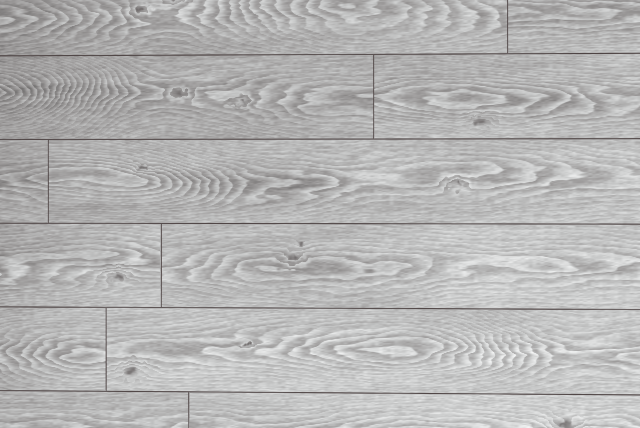
Reproduce this texture procedurally as a WebGL 2 fragment shader.

```glsl
#version 300 es
// Pale grey oak floorboards in staggered rows with ring grain, knots and dark seams.
precision highp float;
uniform vec2 u_resolution;
out vec4 fragColor;

const float ROW_HEIGHT = 0.1955;
const float FIRST_SEAM = 0.1305;
const float SEAM_HALF_WIDTH = 0.0011;
const vec3 SEAM_COLOR = vec3(0.29, 0.25, 0.25);
const vec3 KNOT_COLOR = vec3(0.38, 0.36, 0.36);

float hash(vec2 p) {
  return fract(sin(dot(p, vec2(127.1, 311.7))) * 43758.5453);
}

float noise(vec2 p) {
  vec2 i = floor(p), f = fract(p);
  f = f * f * (3.0 - 2.0 * f);
  float low = mix(hash(i), hash(i + vec2(1, 0)), f.x);
  float high = mix(hash(i + vec2(0, 1)), hash(i + vec2(1, 1)), f.x);
  return mix(low, high, f.y);
}

float fbm(vec2 p) {
  float sum = 0.0, amp = 0.5;
  for (int i = 0; i < 4; i++) {
    sum += amp * noise(p);
    p = p * 2.03 + 17.3;
    amp *= 0.5;
  }
  return sum;
}

// End joint of each row, counted from the top, in canvas heights.
float jointX(int row) {
  float joints[6] = float[6](1.186, 0.873, 0.113, 0.377, 0.248, 0.441);
  return joints[clamp(row, 0, 5)];
}

// Hashed knot place within a board; side is -1 or 1 from the joint.
vec2 knotCenter(float seed, float index, float side) {
  float along = hash(vec2(seed, index + 3.0));
  float across = hash(vec2(seed, index + 8.0)) - 0.5;
  return vec2(side * (0.06 + 0.95 * along), 0.13 * across);
}

// x: dark knot core, y: swell of the rings around it.
vec2 knots(vec2 q, float seed, float side) {
  vec2 result = vec2(0.0);
  for (int i = 0; i < 2; i++) {
    float index = float(i);
    float size = mix(0.003, 0.009, hash(vec2(index, seed)));
    vec2 d = (q - knotCenter(seed, index, side)) * vec2(0.6, 1.0);
    d += 0.01 * (vec2(noise(q * 110.0), noise(q * 110.0 + 40.0)) - 0.5);
    float d2 = dot(d, d) / (size * size);
    result += vec2(exp(-d2), exp(-d2 * 0.12) * size);
  }
  return result;
}

// Height of the trunk axis along the board.
float axisHeight(float along, float seed) {
  return 0.035 * (noise(vec2(along * 2.0, seed)) - 0.5);
}

// Growth rings cut lengthwise: distance to the trunk axis.
float ringRadius(vec2 q, float axis, float seed) {
  float depth = 0.01 + 0.2 * noise(vec2(q.x * 2.3 + seed, seed + 9.0));
  float warp = 0.03 * (fbm(q * vec2(4.5, 20.0) + seed) - 0.5);
  return length(vec2((q.y - axis) * 1.3, depth)) + warp;
}

// Soft sawtooth with a pale crest, faded where rings get too fine.
float ringTone(float phase) {
  float f = fract(phase);
  float saw = smoothstep(0.1, 0.85, f) * (1.0 - smoothstep(0.85, 1.0, f));
  return (saw - 0.42) * (1.0 - smoothstep(0.35, 0.85, fwidth(phase)));
}

// Fine fibres, short ticks and broad streaks running along the board.
float fibreTone(vec2 q, float seed) {
  vec2 slanted = q + vec2(0.0, q.x * 0.06);
  float fine = noise(q * vec2(45.0, 230.0) + seed) - 0.5;
  float ticks = noise(slanted * vec2(110.0, 330.0) + seed) - 0.5;
  float streaks = fbm(slanted * vec2(4.0, 50.0) + seed) - 0.47;
  float broad = noise(q * vec2(2.5, 16.0) + seed) - 0.5;
  return 0.06 * fine + 0.09 * ticks + 0.1 * streaks + 0.05 * broad;
}

float seamLine(float dist, float halfWidth, float pixel) {
  return 1.0 - smoothstep(halfWidth - 0.5 * pixel, halfWidth + 0.7 * pixel, dist);
}

void main() {
  vec2 p = gl_FragCoord.xy / u_resolution.y;
  float pixel = 1.0 / u_resolution.y;

  // Rows spread very slightly toward the right.
  float down = 0.42 + (0.58 - p.y) / (1.0 + 0.014 * p.x);
  float rowPos = (down - FIRST_SEAM) / ROW_HEIGHT + 1.0;
  float row = floor(rowPos);
  float across = (fract(rowPos) - 0.5) * ROW_HEIGHT;
  float along = p.x - jointX(int(row));
  float side = along < 0.0 ? -1.0 : 1.0;
  float seed = row * 7.31 + side * 2.17 + 20.0;
  vec2 q = vec2(along, across);

  // Wood tone: room light, rings strongest near the axis, then fibres.
  vec2 knot = knots(q, seed, side);
  float axis = axisHeight(along, seed);
  float heart = exp(-(across - axis) * (across - axis) * 650.0);
  heart *= 0.6 + 0.5 * noise(vec2(along * 5.0, seed + 4.0));
  float rings = ringTone((ringRadius(q, axis, seed) + knot.y * 2.0) * 145.0);
  float light = 0.672 + 0.1 * down + 0.03 * p.x - 0.07 * exp(-p.x * 5.0);
  light += 0.025 * (hash(vec2(seed, 1.0)) - 0.5);
  float tone = light + rings * mix(0.05, 0.21, heart) + fibreTone(q, seed);
  tone -= 0.06 * heart * noise(q * vec2(6.0, 30.0) + seed);
  vec3 color = tone * mix(vec3(1.0, 0.985, 0.983), vec3(0.995, 1.0, 1.0), smoothstep(0.55, 0.8, tone));
  color = mix(color, KNOT_COLOR, 0.75 * min(knot.x, 1.0));

  // Dark seams between rows and at the board ends.
  float rowSeam = seamLine(ROW_HEIGHT * 0.5 - abs(across), SEAM_HALF_WIDTH, pixel);
  float endSeam = seamLine(abs(along), SEAM_HALF_WIDTH, pixel);
  float wear = 0.75 + 0.25 * noise(p * 14.0);
  color = mix(color, SEAM_COLOR, max(rowSeam, endSeam * 0.9) * wear);
  fragColor = vec4(clamp(color, 0.0, 1.0), 1.0);
}
```
